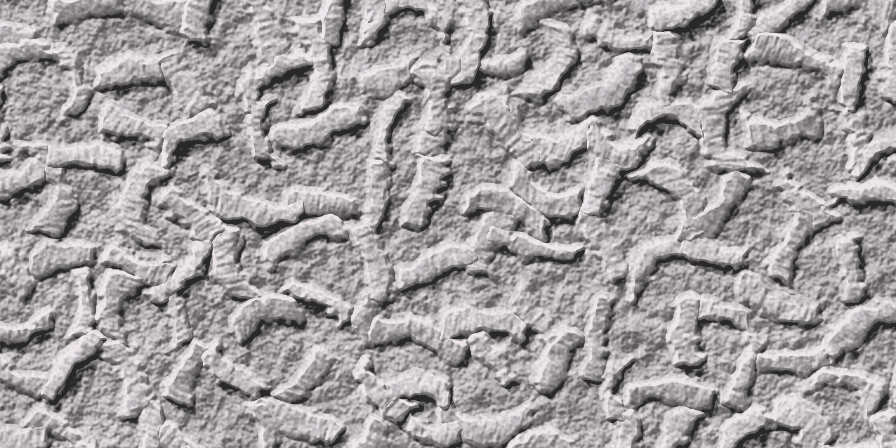
This texture is drawn by a WebGL 2 fragment shader. Its source:

```glsl
#version 300 es
precision highp float;
// Rough grey stucco: bent trowel ridges over a grainy bed, in raking light.

#define CELL 0.134         // spacing of the ridges, in canvas heights
#define HALF_WIDTH 0.031   // half width of a ridge
#define RIDGE_HEIGHT 0.034
#define BEND 6.5           // largest curvature of a ridge
#define GRAIN 0.0108       // height of the coarsest bed grains
#define RIB 0.0042         // height of the ribs across a ridge
#define RAGGED 0.022       // unevenness of the ridge outlines
#define LIGHT_DIR vec2(-0.53, 0.848)
#define LIGHT_SLOPE 0.64   // rise of the light rays
#define RELIEF 2.1         // contrast of slopes
#define BASE_TONE 0.695
#define TINT vec3(1.012, 0.985, 1.002)

uniform vec2 u_resolution;
out vec4 fragColor;

float hash(vec2 p) {
  return fract(sin(dot(p, vec2(127.1, 311.7))) * 43758.545);
}

float noise(vec2 p) {
  vec2 i = floor(p), f = fract(p);
  f = f * f * (3.0 - 2.0 * f);
  return mix(mix(hash(i), hash(i + vec2(1, 0)), f.x),
             mix(hash(i + vec2(0, 1)), hash(i + vec2(1, 1)), f.x), f.y);
}

// Three octaves of lumps, turned between octaves to hide the lattice
float grain(vec2 p) {
  const mat2 turn = mat2(0.8, 0.6, -0.6, 0.8);
  float sum = 0.0, amp = 1.0;
  p = turn * p * 36.0;
  for (int i = 0; i < 3; i++) {
    sum += amp * (noise(p) - 0.5);
    p = turn * p * 2.0 + 17.3;
    amp *= 0.56;
  }
  return sum;
}

// Highest ridge at p: x = relative height, yz = coordinates along and across
vec3 ridges(vec2 p) {
  vec3 best = vec3(0.0);
  float wobble = (noise(p * 24.0) - 0.5) * RAGGED + (noise(p * 70.0) - 0.5) * 0.5 * RAGGED;
  p += 0.022 * (vec2(noise(p * 13.0), noise(p * 13.0 + 40.0)) - 0.5);
  vec2 home = floor(p / CELL);
  for (int j = -1; j <= 1; j++)
  for (int i = -1; i <= 1; i++) {
    vec2 id = home + vec2(i, j);
    vec2 jitter = vec2(hash(id + 3.7), hash(id + 9.2)) - 0.5;
    float seed = hash(id + 21.4);
    vec2 q = p - (id + 0.5 + 0.66 * jitter) * CELL;

    // Neighbours lean across each other so that they join into a loose net
    float angle = 0.6 + mod(id.x + id.y, 2.0) * 1.5708 + (hash(id + 14.9) - 0.5) * 1.9;
    float c = cos(angle), s = sin(angle);
    q = mat2(c, -s, s, c) * q;

    // Bend into an arc and keep the thickness even
    float len = mix(0.070, 0.110, seed);
    float k = BEND * (2.0 * hash(id + 31.8) - 1.0);
    float slope = 2.0 * k * q.x;
    q.y = (q.y + k * (q.x * q.x - len * len / 3.0)) / sqrt(1.0 + slope * slope);

    // Rounded bar with a domed top that tilts to one side
    float w = HALF_WIDTH * mix(0.76, 1.12, hash(id + 44.1));
    float r = 0.5 * w;
    vec2 b = abs(q) - vec2(len, w) + r;
    float d = length(max(b, 0.0)) + min(max(b.x, b.y), 0.0) - r + wobble;
    float body = 1.0 - smoothstep(-0.015, 0.005, d);
    float across = clamp(q.y / w, -1.0, 1.0);
    float tilt = 0.45 * (hash(id + 61.3) - 0.5);
    float top = mix(0.62, 0.95, hash(id + 52.6)) - 0.12 * across * across + tilt * across;
    float h = body * top;
    if (h > best.x) best = vec3(h, q + seed * 7.0);
  }
  return best;
}

// Height of the whole surface; y = how much of it is ridge
vec2 surface(vec2 p) {
  vec3 ridge = ridges(p);
  float cover = smoothstep(0.12, 0.6, ridge.x);
  float ribs = noise(ridge.yz * vec2(120.0, 48.0)) - 0.5;
  float rough = GRAIN * (grain(p) + noise(p * 15.0)) * mix(1.0, 0.42, cover);
  return vec2(RIDGE_HEIGHT * ridge.x + rough + RIB * ribs * cover, cover);
}

void main() {
  vec2 p = gl_FragCoord.xy / u_resolution.y + 5.0;
  vec2 here = surface(p);

  // Slope along the light
  float eps = 0.0021;
  float rise = surface(p + LIGHT_DIR * eps).x - surface(p - LIGHT_DIR * eps).x;
  float facing = tanh(-RELIEF * rise / (2.0 * eps));

  // Cast shadow: march toward the light
  float block = 0.0;
  for (int i = 1; i <= 8; i++) {
    float t = 0.0055 * float(i);
    block = max(block, surface(p + LIGHT_DIR * t).x - here.x - t * LIGHT_SLOPE);
  }
  float shadow = smoothstep(0.0, 0.0095, block);

  // Tone
  float tone = BASE_TONE + mix(-0.045, 0.035, here.y);
  tone += facing * (facing > 0.0 ? 0.20 : 0.31);
  tone -= 0.29 * shadow;
  tone += (noise(p * 190.0) - 0.5) * 0.14 + (noise(p * 9.0) - 0.5) * 0.07;
  fragColor = vec4(clamp(tone, 0.16, 0.92) * TINT, 1.0);
}
```
